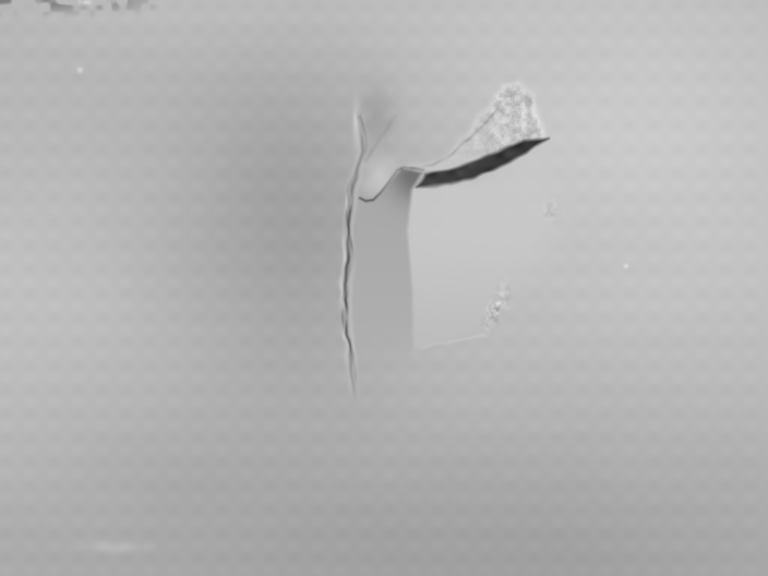
Reproduce this texture procedurally as a WebGL 2 fragment shader.

```glsl
#version 300 es
precision highp float;
// A torn, curling sheet of grey paper: soft light pools form the ground,
// polygon distances cut the lifted flap, its shadow and the smooth patch,
// and noisy polylines draw the creases. Units are canvas heights.
uniform vec2 u_resolution;
out vec4 fragColor;

const int CORNERS = 10;
const int KNOTS = 8;

float hash(vec2 p) {
  vec3 q = fract(vec3(p.xyx) * 0.1031);
  q += dot(q, q.yzx + 33.33);
  return fract((q.x + q.y) * q.z);
}

float noise(vec2 p) {
  vec2 i = floor(p), f = fract(p);
  f = f * f * (3.0 - 2.0 * f);
  return mix(mix(hash(i), hash(i + vec2(1, 0)), f.x),
             mix(hash(i + vec2(0, 1)), hash(i + vec2(1, 1)), f.x), f.y);
}

float fbm(vec2 p) {
  float sum = 0.0, gain = 0.5;
  for (int i = 0; i < 4; i++) {
    sum += gain * noise(p);
    p = p * 2.03 + 7.1;
    gain *= 0.5;
  }
  return sum;
}

float glow(vec2 p, vec2 centre, vec2 radius) {
  vec2 d = (p - centre) / radius;
  return exp(-dot(d, d));
}

float segment(vec2 p, vec2 a, vec2 b) {
  vec2 d = b - a;
  return length(p - a - d * clamp(dot(p - a, d) / dot(d, d), 0.0, 1.0));
}

float polyline(vec2 p, vec2 k[KNOTS]) {
  float d = 9.0;
  for (int i = 1; i < KNOTS; i++) d = min(d, segment(p, k[i - 1], k[i]));
  return d;
}

// Signed distance to a polygon, negative inside
float polygon(vec2 p, vec2 v[CORNERS]) {
  float d = 9.0, side = 1.0;
  for (int i = 0; i < CORNERS; i++) {
    vec2 a = v[i], b = v[(i + 1) % CORNERS];
    d = min(d, segment(p, a, b));
    if ((a.y > p.y) != (b.y > p.y) &&
        p.x < a.x + (b.x - a.x) * (p.y - a.y) / (b.y - a.y)) side = -side;
  }
  return side * d;
}

float fill(float d, float soft) { return 1.0 - smoothstep(-soft, soft, d); }
float stroke(float d, float width) { return exp(-d * d / (width * width)); }

// Broad lighting with a faint woven grain
float ground(vec2 p) {
  float tone = 0.708 + 0.075 * glow(p, vec2(1.14, 0.74), vec2(0.44, 0.38));
  tone += 0.04 * glow(p, vec2(0.0, 0.50), vec2(0.28, 0.26));
  tone += 0.035 * glow(p, vec2(0.60, 1.0), vec2(0.6, 0.13));
  tone -= 0.085 * glow(p, vec2(0.52, 0.62), vec2(0.19, 0.29));
  tone -= 0.085 * glow(p, vec2(0.78, 0.0), vec2(0.8, 0.24));
  tone += 0.03 * (fbm(p * vec2(3.0, 5.0)) - 0.47);
  vec2 weave = sin(p * 150.8);
  return tone + 0.007 * weave.x * weave.y + 0.005 * weave.y;
}

void main() {
  vec2 p = gl_FragCoord.xy / u_resolution.y;
  p.x *= 1.3333 * u_resolution.y / u_resolution.x;
  float grain = fbm(p * 110.0) - 0.47;
  vec2 q = p + 0.006 * vec2(noise(p * 45.0) - 0.5, noise(p * 45.0 + 9.0) - 0.5);
  float tone = ground(p);

  // Smooth bright patch and the shaded hollow beside it
  float patchArea = polygon(p, vec2[CORNERS](vec2(0.716, 0.675), vec2(0.706, 0.60),
    vec2(0.715, 0.50), vec2(0.718, 0.396), vec2(0.83, 0.418), vec2(0.872, 0.47),
    vec2(0.95, 0.55), vec2(0.98, 0.66), vec2(0.94, 0.75), vec2(0.83, 0.69)));
  float patchSoft = mix(0.006, 0.05, smoothstep(0.74, 0.92, p.x));
  float patchTone = mix(0.745, 0.785, smoothstep(0.40, 0.60, p.y));
  tone = mix(tone, patchTone, 0.9 * fill(patchArea, patchSoft));
  float hollow = polygon(p, vec2[CORNERS](vec2(0.622, 0.648), vec2(0.65, 0.655),
    vec2(0.698, 0.708), vec2(0.732, 0.70), vec2(0.714, 0.67), vec2(0.706, 0.60),
    vec2(0.715, 0.49), vec2(0.716, 0.36), vec2(0.62, 0.35), vec2(0.615, 0.50)));
  float hollowTone = 0.685 - 0.025 * smoothstep(0.33, 0.72, p.y);
  hollowTone -= 0.22 * glow(p, vec2(0.718, 0.698), vec2(0.04, 0.045));
  tone = mix(tone, hollowTone, fill(hollow, 0.005) * smoothstep(0.33, 0.46, p.y));

  // Lifted flap: pale, grainy towards its tip
  float flap = polygon(q, vec2[CORNERS](vec2(0.70, 0.71), vec2(0.765, 0.722),
    vec2(0.81, 0.765), vec2(0.845, 0.815), vec2(0.873, 0.85), vec2(0.90, 0.855),
    vec2(0.925, 0.832), vec2(0.945, 0.76), vec2(0.86, 0.735), vec2(0.76, 0.70)));
  float tip = smoothstep(0.76, 0.90, p.x);
  tone = mix(tone, 0.775 + grain * 0.3 * tip, fill(flap, 0.006));
  tone += 0.05 * stroke(flap, 0.006) * tip;
  float foldLine = polyline(q, vec2[KNOTS](vec2(0.715, 0.707), vec2(0.75, 0.713),
    vec2(0.79, 0.735), vec2(0.82, 0.762), vec2(0.85, 0.797), vec2(0.88, 0.83),
    vec2(0.905, 0.838), vec2(0.923, 0.82)));
  tone -= 0.13 * stroke(foldLine, 0.003) * noise(p * 70.0);

  // Black gap below the flap
  float gap = polygon(q, vec2[CORNERS](vec2(0.724, 0.676), vec2(0.738, 0.697),
    vec2(0.78, 0.706), vec2(0.825, 0.722), vec2(0.87, 0.742), vec2(0.91, 0.758),
    vec2(0.953, 0.760), vec2(0.912, 0.735), vec2(0.855, 0.704), vec2(0.785, 0.679)));
  tone = mix(tone, 0.14 + 0.14 * noise(p * 60.0), fill(gap, 0.005));

  // Curled lip joining the flap to the crease
  float lip = polyline(p, vec2[KNOTS](vec2(0.625, 0.656), vec2(0.635, 0.651),
    vec2(0.648, 0.653), vec2(0.661, 0.666), vec2(0.676, 0.686), vec2(0.69, 0.705),
    vec2(0.702, 0.710), vec2(0.735, 0.705)));
  tone += 0.09 * glow(p, vec2(0.66, 0.69), vec2(0.03, 0.035)) * (1.0 - fill(hollow, 0.004));
  tone -= mix(0.13, 0.26, glow(p, vec2(0.64, 0.65), vec2(0.025))) * stroke(lip, 0.0026);

  // Long vertical crease: broken dark strands with pale rims
  vec2 crease[KNOTS] = vec2[KNOTS](vec2(0.625, 0.80), vec2(0.631, 0.735), vec2(0.612, 0.68),
    vec2(0.604, 0.61), vec2(0.605, 0.55), vec2(0.598, 0.48), vec2(0.607, 0.40), vec2(0.616, 0.31));
  float fade = smoothstep(0.29, 0.42, p.y) * (1.0 - 0.6 * smoothstep(0.64, 0.72, p.y));
  float rough = 1.5 * noise(p * vec2(110.0, 40.0));
  float belly = 0.007 * sin(p.y * 31.0);
  tone -= 0.22 * fade * rough * stroke(polyline(q, crease), 0.003);
  tone -= 0.15 * fade * (1.5 - rough) * stroke(polyline(q + vec2(belly, 0.0), crease), 0.003);
  tone += 0.10 * fade * rough * stroke(polyline(q + vec2(0.007, 0.0), crease), 0.004);
  tone += 0.05 * fade * stroke(polyline(q - vec2(0.008, 0.0), crease), 0.004);
  tone -= 0.065 * glow(p, vec2(0.655, 0.80), vec2(0.03, 0.05));
  tone -= 0.06 * stroke(segment(q, vec2(0.685, 0.80), vec2(0.637, 0.72)), 0.004) * rough;
  tone += 0.10 * glow(q, vec2(0.619, 0.785), vec2(0.006, 0.035));

  // Patch scuffs, top dirt and stray flecks
  float scuff = glow(p, vec2(0.862 + 0.4 * (p.y - 0.465), 0.465), vec2(0.014, 0.032));
  scuff += 0.5 * glow(p, vec2(0.957, 0.632), vec2(0.013, 0.018));
  tone += 0.45 * grain * scuff;
  tone += 0.03 * stroke(segment(q, vec2(0.73, 0.396), vec2(0.84, 0.42)), 0.003);
  float dirt = smoothstep(0.965, 1.0, p.y) * (1.0 - smoothstep(0.15, 0.32, p.x));
  tone -= 0.22 * dirt * smoothstep(0.4, 0.85, noise(p * 75.0));
  tone += 0.3 * glow(p, vec2(0.148, 0.997), vec2(0.008, 0.006));
  tone += 0.11 * (glow(p, vec2(0.139, 0.878), vec2(0.005)) + glow(p, vec2(1.087, 0.538), vec2(0.004)));
  tone += 0.05 * glow(q, vec2(0.20, 0.05), vec2(0.05, 0.009));
  fragColor = vec4(vec3(clamp(tone, 0.0, 1.0)), 1.0);
}
```
